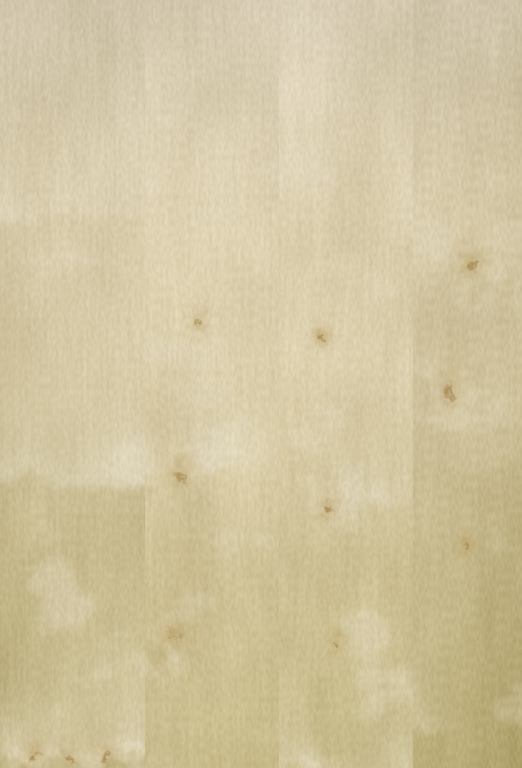
Reproduce this texture procedurally as a WebGL 1 fragment shader.

```glsl
precision highp float;
// Pale birch veneer: four upright planks with fine grain, cloudy figure and small knots.

uniform vec2 u_resolution;

#define PLANK_WIDTH 0.257
#define PLANK_START 0.02
#define PLANK_TONE 0.008
#define GRAIN 0.078
#define MOTTLING 0.092
#define CLOUD 0.85
#define KNOT_SIZE 0.012
#define WOOD_LOW vec3(0.760, 0.707, 0.508)
#define WOOD_HIGH vec3(0.860, 0.809, 0.686)
#define PALE_WOOD vec3(0.885, 0.852, 0.752)
#define TAN_WOOD vec3(0.730, 0.630, 0.390)
#define KNOT_CORE vec3(0.590, 0.440, 0.200)

float hash(vec2 p) {
  return fract(sin(dot(p, vec2(127.1, 311.7))) * 43758.5);
}

vec2 gradientAt(vec2 cell) {
  float angle = 6.2832 * hash(cell);
  return vec2(cos(angle), sin(angle));
}

// Gradient noise, roughly -0.7 to 0.7
float noise(vec2 p) {
  vec2 i = floor(p), f = p - i;
  vec2 w = f * f * f * (f * (f * 6.0 - 15.0) + 10.0);
  vec2 e = vec2(0.0, 1.0);
  float a = dot(gradientAt(i), f);
  float b = dot(gradientAt(i + e.yx), f - e.yx);
  float c = dot(gradientAt(i + e.xy), f - e.xy);
  float d = dot(gradientAt(i + e.yy), f - e.yy);
  return mix(mix(a, b, w.x), mix(c, d, w.x), w.y);
}

float fbm(vec2 p) {
  float sum = 0.0, amp = 0.6;
  for (int i = 0; i < 4; i++) {
    sum += amp * noise(p);
    p = p * 2.03 + 17.3;
    amp *= 0.5;
  }
  return sum;
}

// Pale bands: crisp ragged lower edge, fading upward
float paleBands(vec2 p, float y, float plank) {
  float sum = 0.0;
  float ragged = 0.05 * fbm(p * vec2(9.0, 7.0) + plank * 9.1);
  for (int j = 0; j < 3; j++) {
    float row = float(j);
    float rise = y - (0.012 + 0.355 * row + 0.03 * sin(plank * 2.4)) + ragged;
    float spread = smoothstep(-0.3, 0.35, noise(p * vec2(6.0, 1.5) + row * 4.7 + plank * 3.3));
    float strength = plank < 0.5 ? 0.35 + 0.65 * spread : spread * hash(vec2(plank, row + 2.0));
    sum += strength * smoothstep(-0.006, 0.016, rise) * exp(-max(rise, 0.0) * 14.0);
  }
  return sum;
}

void main() {
  vec2 uv = gl_FragCoord.xy / u_resolution;
  vec2 p = gl_FragCoord.xy / u_resolution.x;
  float height = u_resolution.y / u_resolution.x;
  float across = (uv.x - PLANK_START) / PLANK_WIDTH;
  float plank = clamp(floor(across), 0.0, 3.0);

  // Knots: three per plank, and a few low on the first plank
  float core = 0.0, halo = 0.0, wing = 0.0, bend = 0.0;
  vec2 warp = vec2(fbm(p * 50.0), fbm(p * 50.0 + 31.0));
  for (int i = 0; i < 12; i++) {
    float n = float(i), column = 1.0 + mod(n, 3.0), row = floor(n / 3.0);
    float r1 = hash(vec2(n, 3.0)), r2 = hash(vec2(n, 8.0)), r3 = hash(vec2(n, 5.0));
    vec2 knot = vec2(column + 0.2 + 0.3 * r1, 0.16 + 0.2 * row + 0.06 * (r2 - 0.5));
    knot.y += column > 2.5 ? 0.12 : 0.0;
    if (row > 2.5) knot = vec2(0.27 * column - 0.1, 0.012);
    knot.x = PLANK_START + PLANK_WIDTH * knot.x;
    vec2 d = p - knot * vec2(1.0, height);
    float size = KNOT_SIZE * (0.55 + 0.4 * r3) * (row == 1.0 ? 1.3 : 1.0);
    vec2 q = (d + warp * 0.020) / size;
    q.x += q.y * (r2 - 0.5);
    float swirl = 0.6 + 0.4 * sin(length(q) * 4.0 + warp.x * 5.0);
    core += swirl * exp(-dot(q, q * vec2(1.3, 0.6)));
    vec2 h = (d + warp * 0.03 - vec2(0.0, size)) / size;
    halo += exp(-dot(h, h * vec2(0.14, 0.07)));
    vec2 w = (d - vec2(0.08 * (r1 - 0.3), row == 1.0 ? 0.02 : -0.035)) / 0.065;
    wing += (row == 1.0 ? 1.0 : r3 * 0.8) * exp(-dot(w, w * vec2(0.7, 1.4)));
    bend += 0.004 * d.x / size * exp(-dot(d, d) / (size * size * 14.0));
  }

  // Base colour: paler upward, plank tone, yellow darkening toward the sides
  vec3 color = mix(WOOD_LOW, WOOD_HIGH, smoothstep(-0.15, 0.88, uv.y));
  color += PLANK_TONE * sin(1.6 * plank - 0.9);
  float side = 2.0 * (uv.x - 0.46);
  color -= vec3(0.056, 0.058, 0.074) * (side * side * (1.2 - 0.6 * uv.y) - 0.25);
  color -= vec3(0.045, 0.037, 0.012) * smoothstep(0.7, 1.1, uv.y);

  // Mottling and pale cloudy figure with ragged edges
  vec2 figure = p + plank * vec2(3.7, 8.3);
  color += MOTTLING * vec3(0.75, 0.80, 1.0) * fbm(figure * vec2(5.0, 3.2));
  float ragged = smoothstep(-0.25, 0.25, fbm(p * vec2(20.0, 16.0)));
  float cloud = smoothstep(0.10, 0.36, fbm(figure * vec2(4.5, 6.0) + 40.0));
  float pale = 0.5 * cloud + paleBands(p, uv.y, plank) + wing * ragged;
  color = mix(color, PALE_WOOD, CLOUD * clamp(pale, 0.0, 1.0) * (1.0 - 0.15 * uv.y));

  // Fine upright grain, curved around knots, with short pores
  float grainX = figure.x + bend + 0.006 * noise(figure * vec2(4.0, 3.0));
  float fine = noise(vec2(grainX * 130.0, figure.y * 9.0));
  float pores = noise(vec2(grainX * 185.0, figure.y * 80.0));
  float streaks = noise(vec2(grainX * 26.0, figure.y * 1.2));
  color += GRAIN * (0.36 * fine + 0.55 * pores + 0.20 * streaks) * vec3(0.85, 0.95, 1.1);

  // Knot colouring
  color = mix(color, TAN_WOOD, 0.48 * clamp(halo, 0.0, 1.0) * (0.35 + 0.65 * ragged));
  color = mix(color, KNOT_CORE, 0.60 * clamp(core, 0.0, 1.0));
  gl_FragColor = vec4(color, 1.0);
}
```
